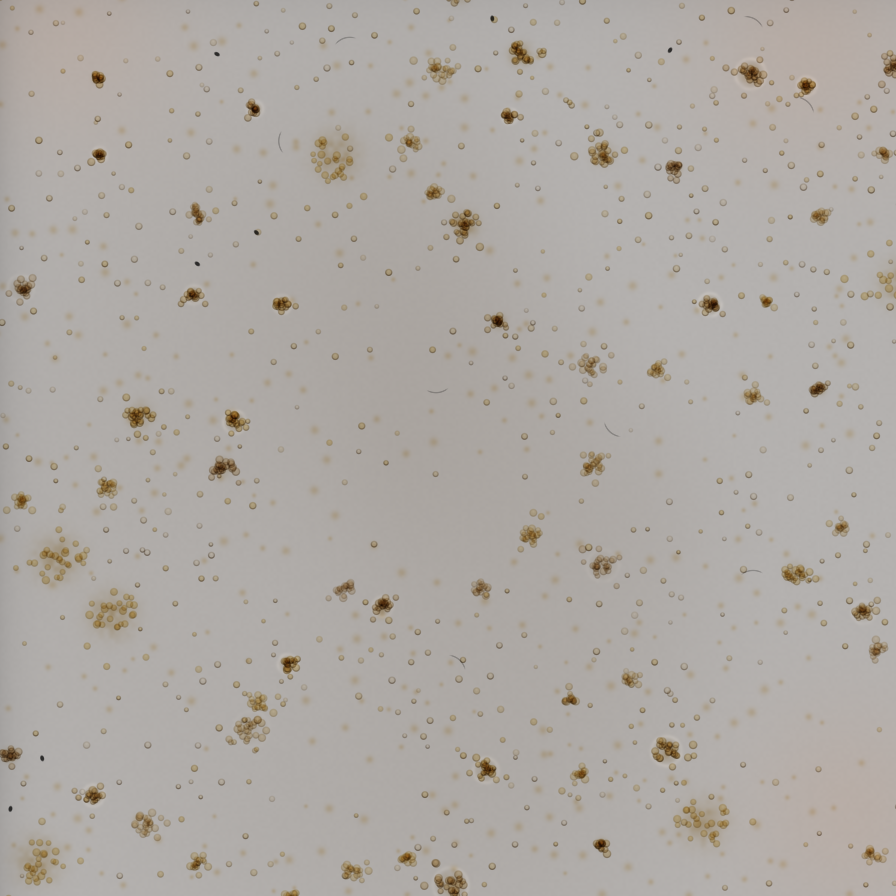
Give the GLSL for this texture, as a three.js fragment shader.

```glsl
// Bright-field micrograph: amber cell clusters and loose cells scattered on pale grey.
#define CLUSTER_GRID 10.0
#define CLUSTER_SHARE 0.66
#define CELL_GRID 44.0
#define PALE_GRID 31.0
#define DEBRIS_GRID 9.0
#define CELL_RADIUS 0.0039
#define SOFT 0.0010
#define LIGHT_GREY vec3(0.705, 0.694, 0.686)
#define DARK_GREY vec3(0.664, 0.643, 0.624)
#define AMBER vec3(0.95, 0.88, 0.69)
#define BROWN vec3(0.92, 0.86, 0.76)

varying vec2 vUv;

float hash(vec2 p) {
  return fract(sin(dot(p, vec2(127.1, 311.7))) * 43758.5453);
}

vec2 hash2(vec2 p) {
  return vec2(hash(p), hash(p + 17.3));
}

float noise(vec2 p) {
  vec2 i = floor(p), f = fract(p);
  f = f * f * (3.0 - 2.0 * f);
  return mix(mix(hash(i), hash(i + vec2(1.0, 0.0)), f.x),
             mix(hash(i + vec2(0.0, 1.0)), hash(i + 1.0), f.x), f.y);
}

float glow(vec2 d, float size) {
  return exp(-dot(d, d) / (size * size));
}

// Uneven lamp light with warm corners and a shaded left edge
vec3 background(vec2 uv) {
  float spread = length((uv - vec2(0.45, 0.52)) * vec2(1.1, 0.65));
  float t = smoothstep(0.08, 0.42, spread + 0.3 * (noise(uv * 2.6 + 4.0) - 0.5));
  vec3 col = mix(DARK_GREY, LIGHT_GREY, t);
  float warm = glow(uv - vec2(0.07, 0.97), 0.13) + glow(uv - vec2(0.90, 0.95), 0.13)
             + glow(uv - vec2(0.95, 0.09), 0.12);
  col += warm * vec3(0.015, -0.016, -0.035);
  col *= 1.0 - 0.09 * exp(-uv.x / 0.022) - 0.04 * exp(-(1.0 - uv.y) / 0.03);
  return col + 0.008 * (noise(uv * 300.0) - 0.5);
}

// Light passed by one round cell: tinted body, rim darker below, small glint
vec3 cell(vec2 d, float r, vec3 tint, float rim) {
  float l = length(d);
  float body = 1.0 - smoothstep(r - SOFT, r + SOFT, l);
  float ring = 1.0 - smoothstep(0.0, SOFT * 1.5, abs(l - r * 0.88));
  float shade = clamp(0.7 - 0.5 * d.y / r, 0.2, 1.2);
  vec3 light = mix(vec3(1.0), tint, body);
  light *= 1.0 - rim * ring * shade * vec3(0.85, 0.95, 1.05);
  return light + 0.05 * glow(d - vec2(0.0, r * 0.3), r * 0.4);
}

// Heap of overlapping cells with a stained core, pale halo and stray cells
vec3 cluster(vec2 d, vec2 id) {
  float wide = step(0.91, hash(id + 3.1));
  float size = mix(0.007, 0.018, pow(hash(id + 5.7), 1.3));
  size = mix(size, 0.033, wide);
  if (length(d) > size * 2.4 + 0.006) return vec3(1.0);
  float dense = (1.0 - wide) * smoothstep(0.25, 0.7, hash(id + 8.3));
  vec3 tint = mix(BROWN, AMBER, max(wide, hash(id + 2.9)));
  tint = mix(mix(tint, vec3(1.0), 0.25), tint, max(dense, wide));
  float count = 4.0 + 24.0 * min(size / 0.018, 1.0);
  float ragged = noise(d * 160.0 + id * 9.0);
  float stain = glow(d, size * 0.7) * (0.35 + 0.65 * ragged) * max(dense, wide * 0.8);
  vec3 light = mix(vec3(1.0), vec3(0.84, 0.74, 0.54), stain);
  float halo = glow(vec2(length(d) - size * 1.12, 0.0), 0.0025);
  light += 0.09 * halo * dense * step(0.5, hash(id + 6.6)) * (0.4 + 0.6 * ragged);
  for (int i = 0; i < 28; i++) {
    float k = float(i);
    if (k >= count) break;
    vec2 h = hash2(id + k * 1.37 + 0.5);
    float reach = size * pow(h.x, 0.7) * (k > count * 0.8 ? 2.1 : 0.95);
    float angle = 6.2832 * h.y;
    vec2 offset = reach * vec2(cos(angle), sin(angle) * 0.85);
    float r = CELL_RADIUS * mix(0.75, 1.2, hash(h + k));
    light *= cell(d - offset, r, tint, mix(0.12, 0.24, dense));
  }
  return light;
}

// Short curved fibre or dark speck
float debris(vec2 d, vec2 id) {
  float turn = 6.2832 * hash(id + 4.4);
  vec2 q = vec2(cos(turn) * d.x - sin(turn) * d.y, sin(turn) * d.x + cos(turn) * d.y);
  float curve = abs(q.y - 25.0 * q.x * q.x);
  float fibre = (1.0 - smoothstep(0.0002, 0.0014, curve)) * (1.0 - smoothstep(0.008, 0.013, abs(q.x)));
  float speck = 1.0 - smoothstep(0.0015, 0.0035, length(q * vec2(0.8, 1.2)));
  return hash(id + 1.9) < 0.6 ? 0.22 * fibre : 0.75 * speck;
}

void main() {
  vec2 uv = vUv;
  vec3 col = background(uv);
  for (int y = -1; y <= 1; y++) for (int x = -1; x <= 1; x++) {
    vec2 step2 = vec2(float(x), float(y));
    // Pale, out-of-focus cells
    vec2 id = floor(uv * PALE_GRID) + step2;
    vec2 d = uv - (id + hash2(id + 51.0)) / PALE_GRID;
    float crowd = smoothstep(0.25, 0.8, noise(id * 0.23 + 7.0));
    if (hash(id + 71.0) < 0.15 + 0.5 * crowd)
      col *= mix(vec3(1.0), vec3(0.96, 0.91, 0.81), glow(d, CELL_RADIUS * mix(0.6, 1.3, hash(id))));
    // Sharp single cells
    id = floor(uv * CELL_GRID) + step2;
    d = uv - (id + hash2(id + 23.0)) / CELL_GRID;
    crowd = smoothstep(0.25, 0.8, noise(id * 0.19));
    float r = CELL_RADIUS * mix(0.55, 1.05, hash(id + 37.0));
    if (hash(id + 41.0) < 0.12 + 0.42 * crowd)
      col *= cell(d, r, mix(vec3(0.97, 0.95, 0.91), AMBER, hash(id + 61.0)), mix(0.08, 0.38, hash(id + 67.0)));
    // Clusters
    id = floor(uv * CLUSTER_GRID) + step2;
    d = uv - (id + hash2(id + 13.0)) / CLUSTER_GRID;
    if (hash(id + 29.0) < CLUSTER_SHARE) col *= cluster(d, id);
    // Debris
    id = floor(uv * DEBRIS_GRID) + step2;
    d = uv - (id + hash2(id + 83.0)) / DEBRIS_GRID;
    if (hash(id + 97.0) < 0.14) col *= 1.0 - debris(d, id);
  }
  gl_FragColor = vec4(col, 1.0);
}
```
